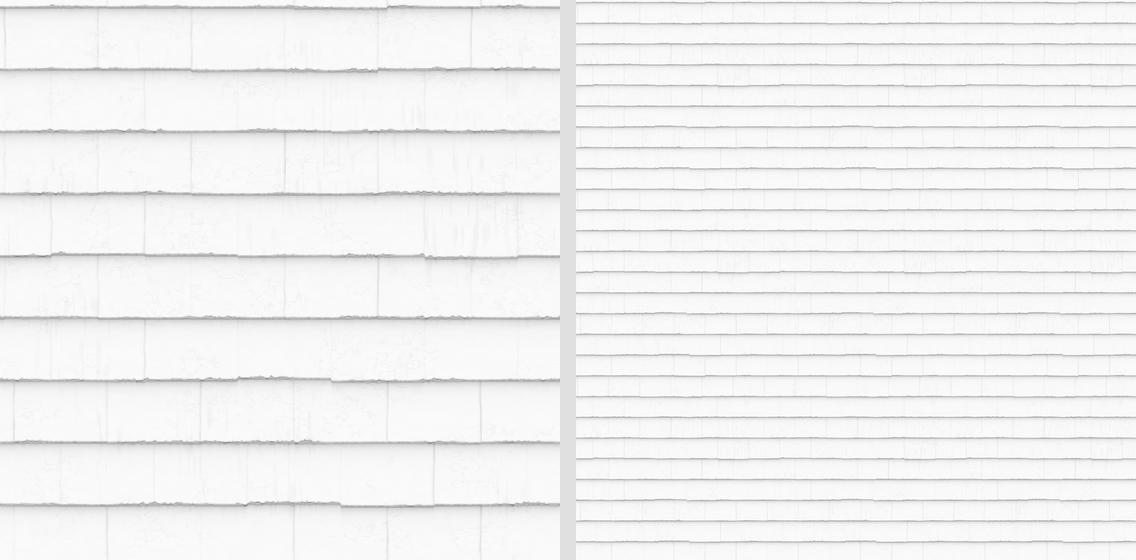
Left: one tile. Right: repeated 3 by 3.
Write a WebGL 1 fragment shader that draws this texture.

```glsl
precision highp float;
// White overlapping shingles: nine staggered courses of six pale boards.
// Each lower edge is a slightly tilted, chipped lip that casts a soft shadow;
// wrapping value noise adds faint creases, vertical grain and uneven joints.

uniform vec2 u_resolution;

const vec2 TILES = vec2(6.0, 9.0);

float hash(vec2 p) {
  return fract(sin(dot(p, vec2(127.1, 311.7))) * 43758.5453);
}

// Value noise over the unit square, wrapping after a whole number of cells
float noise(vec2 uv, vec2 cells) {
  vec2 p = uv * cells;
  vec2 i = floor(p), f = fract(p);
  f = f * f * (3.0 - 2.0 * f);
  vec2 a = mod(i, cells), b = mod(i + 1.0, cells);
  return mix(mix(hash(a), hash(vec2(b.x, a.y)), f.x),
             mix(hash(vec2(a.x, b.y)), hash(b), f.x), f.y);
}

// Horizontal position in boards, with alternate courses shifted by half
float boardCoord(float x, float row) {
  return x * TILES.x - 0.5 * mod(row, 2.0) - 0.05 - 0.1 * step(5.5, row);
}

// Lower edge of one board: mostly level, now and then well out of line
float boardEdge(float s, float column, float row) {
  vec2 id = vec2(mod(column, TILES.x), row);
  float drop = 2.0 * hash(id + 3.7) - 1.0;
  float tilt = hash(id + 19.3) - 0.5;
  return 0.032 * drop * drop * drop + 0.022 * tilt * (s - column - 0.5);
}

void main() {
  vec2 uv = gl_FragCoord.xy / u_resolution;
  vec2 pixel = TILES / u_resolution;
  float t = (1.0 - uv.y) * TILES.y - 0.13;

  // Nearest lip, owned by the course above it
  float lip = floor(t + 0.5);
  float upper = mod(lip - 1.0, TILES.y);
  float s = boardCoord(uv.x, upper);
  float joint = floor(s + 0.5);
  float soft = max(pixel.x, 0.01);
  float edge = mix(boardEdge(s, joint - 1.0, upper), boardEdge(s, joint, upper),
                   smoothstep(-soft, soft, s - joint));

  // Chipping comes in stretches along each lip
  vec2 along = vec2(uv.x, (upper + 0.5) / TILES.y);
  float rough = smoothstep(0.3, 0.65, noise(along, vec2(22.0, 9.0)));
  float chip = noise(along, vec2(130.0, 9.0)) - 0.5;
  float fine = noise(along, vec2(250.0, 18.0)) - 0.5;
  float d = t - lip - edge - 0.012 * rough * fine;

  // Board surface: thin creases and patches of vertical grain
  float n = 0.6 * noise(uv, vec2(44.0, 66.0)) + 0.4 * noise(uv, vec2(120.0, 150.0));
  float crease = (1.0 - smoothstep(0.0, 0.05, abs(n - 0.5)))
               * smoothstep(0.35, 0.8, noise(uv, vec2(17.0, 23.0)));
  float grain = smoothstep(0.6, 0.95, noise(uv, vec2(190.0, 24.0)))
              * smoothstep(0.5, 0.9, noise(uv, vec2(11.0, 9.0)));
  float tone = 0.982 - 0.025 * crease - 0.025 * grain
             - 0.008 * noise(uv, vec2(90.0, 120.0));

  // Joints of the course at this point, each with its own strength
  float row = mod(d < 0.0 ? lip - 1.0 : lip, TILES.y);
  float b = boardCoord(uv.x, row);
  float nearest = floor(b + 0.5);
  float strength = hash(vec2(mod(nearest, TILES.x), row) + 41.9);
  float gap = b - nearest + 0.014 * (noise(uv, vec2(12.0, 45.0)) - 0.5);
  float slit = 1.0 - smoothstep(0.003, 0.006 + pixel.x, abs(gap));
  float bevel = smoothstep(-0.05, 0.0, gap) * (1.0 - smoothstep(0.0, 0.02, gap));
  tone -= (0.008 + 0.055 * strength * strength) * slit
        * (0.5 + noise(uv, vec2(6.0, 54.0))) + 0.012 * strength * bevel;

  // Shadow below the lip, then its grey underside and dark lower line
  float below = smoothstep(-0.5 * pixel.y, 0.5 * pixel.y, d);
  float fall = max(d, 0.0);
  tone -= below * (0.16 * exp(-16.0 * fall) + 0.035 * exp(-6.0 * fall));
  float top = -0.034 - rough * (0.035 * chip + 0.012 * fine);
  float face = smoothstep(top - 0.6 * pixel.y, top + 0.6 * pixel.y, d) * (1.0 - below);
  tone = mix(tone, 0.81 + 0.08 * fine, face);
  tone -= 0.13 * (1.0 - smoothstep(0.004, 0.008 + pixel.y, abs(d + 0.004)));

  // Torn fibres scribbled along the chipped stretches
  float fibre = abs(d - top - 0.025 * rough * fine);
  tone -= 0.24 * rough * (0.35 + abs(chip) + abs(fine))
        * (1.0 - smoothstep(0.003, 0.008 + pixel.y, fibre));

  gl_FragColor = vec4(vec3(clamp(tone, 0.5, 1.0)), 1.0);
}
```
